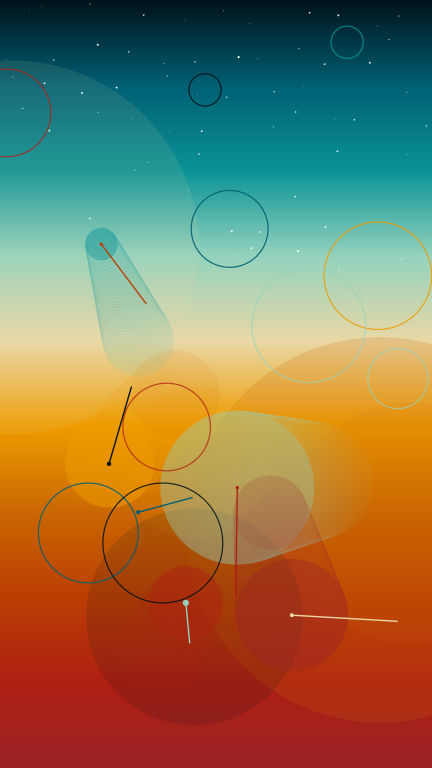
Reproduce this background procedurally as a Shadertoy shader.

```glsl
// Abstract sunset: a ten-stop vertical gradient with hashed stars, translucent discs,
// tapered trails of stacked circle outlines, thin rings and dot-ended pins.
// Positions use canvas height as the unit; parts are distance functions painted in order.

const vec3 INK = vec3(0., .07, .098), DEEP = vec3(0., .373, .451), TEAL = vec3(.039, .576, .588),
    MINT = vec3(.58, .824, .741), SAND = vec3(.914, .847, .651), AMBER = vec3(.933, .608, 0.),
    OCHRE = vec3(.792, .404, .008), RUST = vec3(.733, .243, .012), RED = vec3(.682, .125, .071),
    WINE = vec3(.608, .133, .149);
const vec3 SKY[10] = vec3[10](INK, DEEP, TEAL, MINT, SAND, AMBER, OCHRE, RUST, RED, WINE);

vec2 p;      // current point, height = 1
vec3 col;    // painted colour so far

// Antialiased coverage of the inside of a signed distance
float cover(float d) { return clamp(.5 - d * iResolution.y, 0., 1.); }

float circle(vec3 c) { return length(p - c.xy) - c.z; }

void paint(vec3 tint, float alpha) { col = mix(col, tint, alpha); }

void disc(vec3 c, vec3 tint, float alpha) { paint(tint, alpha * cover(circle(c))); }

void ring(vec3 c, vec3 tint, float alpha) {
    paint(tint, alpha * cover(abs(circle(c)) - .0008));
}

// Circles swept from a to b, leaving faint fills and fading outlines
void trail(vec3 a, vec3 b, vec3 tint, float fill, float stroke) {
    for (int i = 0; i < 40; i++) {
        float t = float(i) / 39.;
        vec3 c = mix(a, b, t);
        disc(c, tint, fill);
        ring(c, tint, stroke * (1. - .6 * t));
    }
}

// Thin segment with a dot of radius r at its head
void pin(vec2 head, vec2 tail, float r, vec3 tint) {
    vec2 v = tail - head, w = p - head;
    float d = length(w - v * clamp(dot(w, v) / dot(v, v), 0., 1.)) - .0009;
    paint(tint, cover(min(d, length(w) - r)));
}

vec2 hash2(vec2 q) {
    vec3 h = fract(q.xyx * vec3(.1031, .103, .0973));
    h += dot(h, h.yzx + 33.33);
    return fract((h.xx + h.yz) * h.zy);
}

// One star per grid cell, thinning out toward the horizon
void stars() {
    vec2 cell = floor(p * 22.), kind = hash2(cell + 71.);
    vec2 center = (cell + .1 + .8 * hash2(cell)) / 22.;
    float present = step(kind.x, .75 * smoothstep(.48, .9, p.y));
    float d = length(p - center) - mix(.0004, .0014, kind.y);
    paint(vec3(.95, 1., .96), present * cover(d) * mix(.5, .95, kind.y));
}

void mainImage(out vec4 fragColor, in vec2 fragCoord) {
    p = fragCoord / iResolution.y;

    // Sky gradient
    float s = clamp(1. - p.y, 0., .9999) * 9.;
    int k = int(s);
    col = mix(SKY[k], SKY[k + 1], fract(s));
    stars();

    // Large veils
    disc(vec3(.016, .678, .243), SAND, .1);
    disc(vec3(.495, .31, .251), OCHRE, .2);
    disc(vec3(.534, .319, .157), OCHRE, .08);
    disc(vec3(.254, .397, .098), AMBER, .1);
    disc(vec3(.253, .197, .141), INK, .13);

    // Teal trail
    trail(vec3(.132, .682, .021), vec3(.18, .557, .046), TEAL, .006, .12);
    disc(vec3(.132, .682, .021), TEAL, .45);
    disc(vec3(.18, .557, .046), MINT, .15);

    // Amber trail
    trail(vec3(.143, .397, .058), vec3(.228, .486, .058), AMBER, .004, .06);
    disc(vec3(.143, .397, .058), AMBER, .5);
    disc(vec3(.228, .486, .058), OCHRE, .08);

    // Mint trail
    trail(vec3(.309, .365, .1), vec3(.41, .374, .076), MINT, .005, .08);
    disc(vec3(.309, .365, .1), MINT, .36);

    // Red trails
    trail(vec3(.242, .215, .048), vec3(.193, .125, .058), RED, .004, .05);
    disc(vec3(.242, .215, .048), RED, .45);
    trail(vec3(.38, .199, .073), vec3(.352, .333, .048), WINE, .005, .09);
    disc(vec3(.38, .199, .073), WINE, .4);
    disc(vec3(.352, .333, .048), WINE, .15);

    // Rings
    ring(vec3(.009, .853, .057), RED, .8);
    ring(vec3(.267, .883, .021), INK, .9);
    ring(vec3(.452, .945, .021), TEAL, .8);
    ring(vec3(.299, .702, .05), DEEP, .9);
    ring(vec3(.492, .641, .07), AMBER, .85);
    ring(vec3(.402, .576, .074), MINT, .7);
    ring(vec3(.518, .507, .039), MINT, .7);
    ring(vec3(.217, .444, .057), RED, .75);
    ring(vec3(.115, .306, .065), DEEP, .85);
    ring(vec3(.212, .293, .078), INK, .85);

    // Pins
    pin(vec2(.132, .682), vec2(.19, .605), .0022, RUST);
    pin(vec2(.142, .396), vec2(.171, .496), .0028, INK);
    pin(vec2(.18, .333), vec2(.25, .352), .0028, DEEP);
    pin(vec2(.309, .365), vec2(.307, .225), .0022, RED);
    pin(vec2(.242, .215), vec2(.247, .163), .004, MINT);
    pin(vec2(.38, .199), vec2(.517, .191), .0026, SAND);

    fragColor = vec4(col, 1.);
}
```
